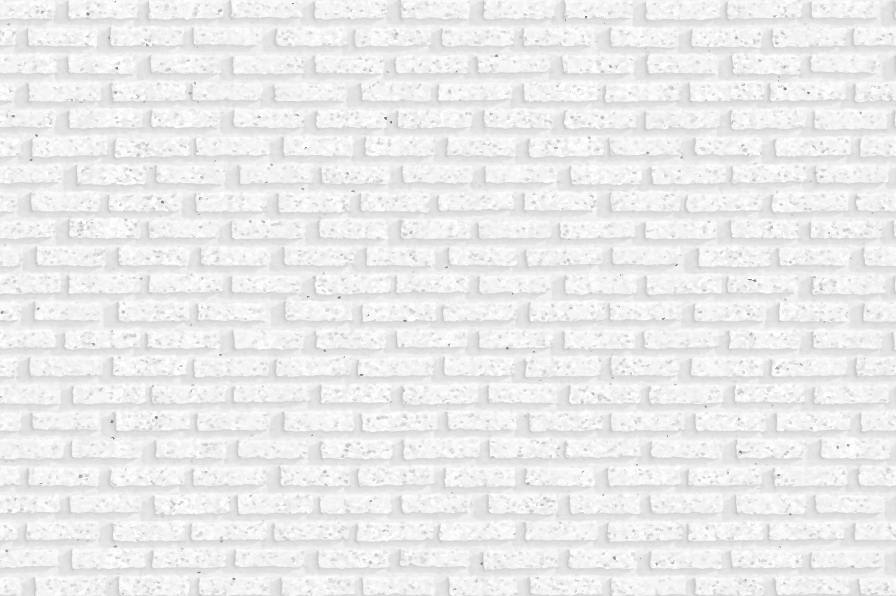
A Shadertoy shader for this texture:

```glsl
const vec2 PITCH = vec2(0.1388, 0.0461);      // brick spacing, canvas height = 1
const vec2 ORIGIN = vec2(0.0, 0.14);          // grid phase, in bricks
const vec2 HALF_SIZE = vec2(0.0600, 0.0150);
const vec2 SIZE_JITTER = vec2(0.007, 0.0025);
const vec2 PLACE_JITTER = vec2(0.06, 0.05);
const float EVEN_SHIFT = 0.30;
const float ODD_SHIFT = -0.22;
const float ROW_JITTER = 0.10;
const float TILT = 0.05;
const float CORNER = 0.004;
const float WOBBLE = 0.0013;
const vec2 SHADOW_REACH = vec2(0.0230, 0.0110);
const int SHADOW_STEPS = 4;
const float SOFTNESS = 0.0016;
const float GRAIN_SCALE = 190.0;
const float GRAIN_DEPTH = 0.075;
const float FLECK_DEPTH = 0.090;
const float CHIP_RARITY = 0.990;
const vec3 FACE = vec3(0.953);
const vec3 MORTAR = vec3(0.940);
const vec3 SHADE = vec3(0.896);
const vec3 CREVICE = vec3(0.745);
const vec3 CHIP = vec3(0.48);

vec3 hash3(vec2 p) {
    vec3 q = fract(vec3(p.xyx) * vec3(0.1031, 0.1030, 0.0973));
    q += dot(q, q.yxz + 33.33);
    return fract((q.xxy + q.yzz) * q.zyx);
}

// Nearest feature distance in x, random value of that feature in y
vec2 cellular(vec2 p) {
    vec2 cell = floor(p), nearest = vec2(9.0, 0.0);
    for (int y = -1; y <= 1; y++)
    for (int x = -1; x <= 1; x++) {
        vec2 c = cell + vec2(x, y);
        vec3 r = hash3(c + 71.0);
        float d = length(c + r.xy - p);
        if (d < nearest.x) nearest = vec2(d, r.z);
    }
    return nearest;
}

// Layered sines, roughly -1 to 1
float waves(vec2 p) {
    float sum = 0.0, amp = 0.5;
    for (int i = 0; i < 4; i++) {
        sum += amp * sin(p.x + 1.7 * sin(p.y)) * cos(p.y - 1.3 * sin(p.x * 0.7));
        p = mat2(1.6, 1.2, -1.2, 1.6) * p + 2.3;
        amp *= 0.6;
    }
    return sum;
}

// Signed distance to the closest brick, its cell and local position
float brickDistance(vec2 p, out vec2 id, out vec2 local) {
    vec2 grid = p / PITCH + ORIGIN;
    float best = 9.0;
    for (int y = -1; y <= 1; y++) {
        float row = floor(grid.y) + float(y);
        float shift = mod(row, 2.0) < 0.5 ? EVEN_SHIFT : ODD_SHIFT;
        shift += (hash3(vec2(row, 57.0)).x - 0.5) * ROW_JITTER;
        for (int x = -1; x <= 1; x++) {
            vec2 cell = vec2(floor(grid.x - shift) + float(x), row);
            vec3 r = hash3(cell + 19.0);
            vec2 centre = cell + 0.5 + vec2(shift, 0.0) + (r.xy - 0.5) * PLACE_JITTER;
            vec2 q = p - (centre - ORIGIN) * PITCH;
            q.y -= q.x * (r.z - 0.4) * TILT;
            vec2 size = HALF_SIZE + (r.zx - 0.5) * SIZE_JITTER;
            vec2 b = abs(q) - size + CORNER;
            float d = length(max(b, 0.0)) + min(max(b.x, b.y), 0.0) - CORNER;
            if (d < best) { best = d; id = cell; local = q / size; }
        }
    }
    return best;
}

void mainImage(out vec4 fragColor, in vec2 fragCoord) {
    vec2 p = fragCoord / iResolution.y;
    float soft = max(SOFTNESS, 0.5 / iResolution.y);
    float patches = waves(p * 60.0);
    vec2 rough = WOBBLE * vec2(waves(p * 90.0), waves(p.yx * 80.0 + 4.0)) * 2.0;

    // Fine grain with scattered darker flecks
    vec2 cell = cellular((p + rough) * GRAIN_SCALE * vec2(0.8, 1.0));
    float grain = (0.5 - cell.y) * smoothstep(0.95, 0.35, cell.x);
    float fleck = smoothstep(0.75, 0.25, cell.x) * smoothstep(0.78, 0.95, cell.y);

    // Brick outline
    vec2 id, local, unusedId, unusedLocal;
    float d = brickDistance(p + rough, id, local) + (cell.x - 0.5) * WOBBLE;
    float brick = 1.0 - smoothstep(-soft, soft, d);

    // Shadow swept down and to the left at a shallow angle
    float shadow = 0.0;
    for (int i = 1; i <= SHADOW_STEPS; i++) {
        vec2 offset = SHADOW_REACH * float(i) / float(SHADOW_STEPS);
        float sd = brickDistance(p + rough + offset, unusedId, unusedLocal);
        shadow = max(shadow, 1.0 - smoothstep(-soft, 2.0 * soft, sd));
    }

    // Mortar, darkest against the left and lower brick edges
    vec3 mortar = MORTAR + 0.010 * patches + 0.035 * grain;
    vec3 color = mix(mortar, SHADE + 0.010 * patches + 0.025 * grain, shadow);
    float side = smoothstep(-0.9, -1.02, local.x) + 0.55 * smoothstep(-0.8, -1.1, local.y);
    float contact = exp(-max(d, 0.0) / 0.0034) * shadow;
    color = mix(color, CREVICE, contact * min(side, 1.0));

    // Pitted face with a lit top rim
    vec3 random = hash3(id + 5.0);
    float wear = clamp(0.8 + 0.6 * patches + 0.3 * (random.x - 0.5), 0.4, 1.3);
    float ripple = smoothstep(-0.2, 0.3, waves(p * 190.0 + 9.0)) - 0.5;
    float rim = smoothstep(0.5, 0.9, local.y);
    vec3 face = FACE + 0.006 * (random.y - 0.5) + 0.024 * rim;
    face += (GRAIN_DEPTH * grain - FLECK_DEPTH * fleck - 0.038 * ripple) * wear * (1.0 - 0.5 * rim);
    face -= 0.03 * smoothstep(-0.95, -1.0, local.x);
    color = mix(color, face, brick);

    // Sparse dark chips, clustered where the face is worn
    float chip = step(CHIP_RARITY, cell.y + 0.02 * (patches - 0.25));
    chip *= smoothstep(0.6, 0.2, cell.x) * (0.15 + 0.8 * random.z * random.z);
    color = mix(color, CHIP, chip);

    fragColor = vec4(clamp(color, 0.0, 1.0), 1.0);
}
```
